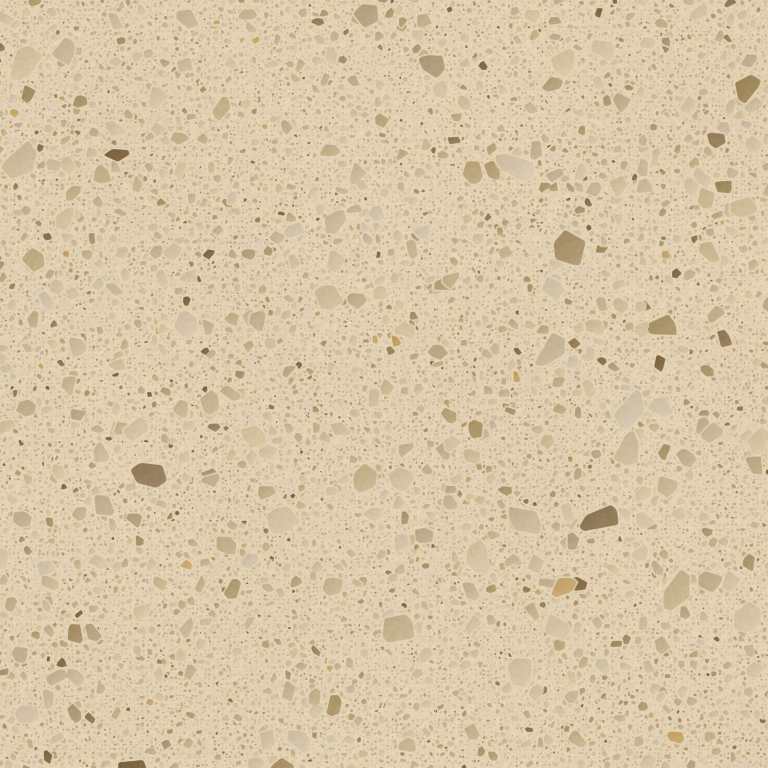
This texture is drawn by a Shadertoy shader. Its source:

```glsl
// Cream engineered quartz: pale binder packed with angular tan and brown stone chips.

const vec3 BINDER = vec3(0.895, 0.826, 0.705);
const vec3 POWDER = vec3(0.868, 0.800, 0.708);
const vec3 PALE   = vec3(0.830, 0.762, 0.645);
const vec3 TAN    = vec3(0.755, 0.682, 0.550);
const vec3 BROWN  = vec3(0.670, 0.585, 0.425);
const vec3 DARK   = vec3(0.500, 0.405, 0.270);
const vec3 AMBER  = vec3(0.780, 0.630, 0.390);

const int   LAYERS      = 5;
const float FINE_CELLS  = 185.0;  // cells across the canvas in the finest layer
const float LAYER_RATIO = 0.575;  // cell count ratio from one layer to the next
const float FINE_FILL   = 0.78;   // share of occupied cells, finest layer
const float COARSE_FILL = 0.22;   // share of occupied cells, coarsest layer
const float RIM_WIDTH   = 0.0016; // clean binder around a chip
const int   SIDES       = 6;
const float TAU         = 6.2832;

struct Chip {
    float dist;   // signed distance in cell units
    vec2 offset;  // position relative to the chip centre
    vec3 seed;
};

vec3 hash3(vec3 p) {
    p = fract(p * vec3(0.1031, 0.1030, 0.0973));
    p += dot(p, p.yxz + 33.33);
    return fract((p.xxy + p.yxx) * p.zyx);
}

float valueNoise(vec2 p, float seed) {
    vec2 cell = floor(p), f = fract(p);
    f = f * f * (3.0 - 2.0 * f);
    float a = hash3(vec3(cell, seed)).x;
    float b = hash3(vec3(cell + vec2(1, 0), seed)).x;
    float c = hash3(vec3(cell + vec2(0, 1), seed)).x;
    float d = hash3(vec3(cell + vec2(1, 1), seed)).x;
    return mix(mix(a, b, f.x), mix(c, d, f.x), f.y);
}

float smoothMax(float a, float b, float k) {
    float h = max(k - abs(a - b), 0.0) / k;
    return max(a, b) + 0.25 * h * h * k;
}

// Convex stone: half planes set around a randomly turned ellipse.
float stoneDistance(vec2 p, float radius, vec3 seed) {
    float turn = seed.x * TAU;
    float stretch = mix(1.0, 1.45, seed.y);
    vec2 axis = vec2(cos(turn), sin(turn));
    p = vec2(dot(p, axis), dot(p, vec2(-axis.y, axis.x)));
    float d = -1.0;
    for (int i = 0; i < SIDES; i++) {
        vec3 h = hash3(seed * 91.7 + float(i) * 7.3);
        float angle = (float(i) + 0.7 * h.x) * TAU / float(SIDES);
        vec2 normal = vec2(cos(angle), sin(angle));
        float reach = radius * length(normal * vec2(stretch, 1.0 / stretch));
        d = smoothMax(d, dot(p, normal) - reach * mix(0.72, 1.15, h.y), 0.2 * radius);
    }
    return d;
}

// Nearest chip of one scattered layer.
Chip nearestChip(vec2 p, float fill, float layer) {
    Chip best = Chip(1.0, vec2(0.0), vec3(0.0));
    vec2 home = floor(p);
    for (int y = -1; y <= 1; y++)
    for (int x = -1; x <= 1; x++) {
        vec2 cell = home + vec2(x, y);
        vec3 place = hash3(vec3(cell, layer * 17.0 + 3.0));
        if (place.z > fill) continue;
        vec3 seed = hash3(vec3(cell, layer * 29.0 + 11.0));
        vec2 offset = p - cell - mix(vec2(0.2), vec2(0.8), place.xy);
        float radius = mix(0.18, 0.40, seed.z * seed.z);
        float d = stoneDistance(offset, radius, seed);
        if (d < best.dist) best = Chip(d, offset, seed);
    }
    return best;
}

vec3 chipColor(Chip chip) {
    vec3 pick = hash3(chip.seed * 57.3 + 5.1);
    vec3 color = mix(PALE, TAN, smoothstep(0.15, 0.85, pick.x));
    color = mix(color, BROWN, smoothstep(0.80, 0.95, pick.x));
    color = mix(color, DARK, smoothstep(0.95, 1.0, pick.x));
    color = mix(color, AMBER, 0.8 * step(0.988, pick.y));
    color += (pick.z - 0.5) * vec3(0.01, 0.0, -0.045);
    return color + 0.07 * dot(chip.offset, vec2(0.6, -0.8));
}

void mainImage(out vec4 fragColor, in vec2 fragCoord) {
    vec2 uv = fragCoord / iResolution.y;
    float pixel = 1.0 / iResolution.y;

    // Powdery ground
    float powder = valueNoise(uv * 170.0, 1.0);
    vec3 color = mix(POWDER, BINDER, smoothstep(0.3, 0.7, powder));

    // Chips from fine to coarse, each with a clean binder rim
    float cells = FINE_CELLS;
    for (int i = 0; i < LAYERS; i++) {
        float coarse = float(i) / float(LAYERS - 1);
        float fill = mix(FINE_FILL, COARSE_FILL, sqrt(coarse));
        Chip chip = nearestChip(uv * cells + float(i) * 13.7, fill, float(i));
        float d = chip.dist / cells;
        float rim = min(RIM_WIDTH, 0.2 / cells);
        color = mix(color, BINDER, 0.85 * (1.0 - smoothstep(rim * 0.5, rim * 1.5 + pixel, d)));
        color = mix(color, chipColor(chip), 1.0 - smoothstep(-0.7 * pixel, 0.7 * pixel, d));
        cells *= LAYER_RATIO;
    }

    // Fine mineral grain and faint broad tint
    color += 0.028 * (valueNoise(uv * 300.0, 2.0) - 0.5);
    color += 0.010 * (valueNoise(uv * 6.0, 3.0) - 0.5);
    fragColor = vec4(color, 1.0);
}
```
